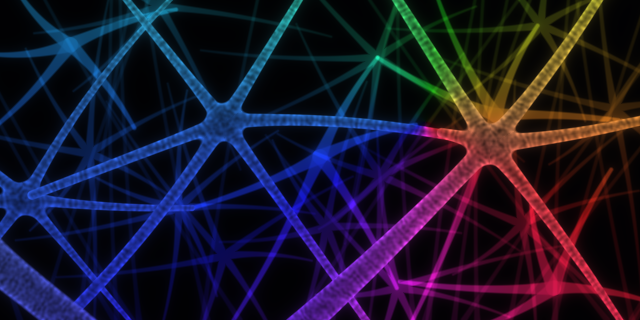
This background is drawn by a WebGL 2 fragment shader. Its source:

```glsl
#version 300 es
precision highp float;
// Draws a glowing web of nerve cells whose hues wheel around a point right of centre.
uniform vec2 u_resolution;
out vec4 fragColor;

const float TAU = 6.2831853;

vec2 hash2(vec2 p) {
  vec3 q = fract(p.xyx * vec3(.1031, .1030, .0973));
  q += dot(q, q.yzx + 33.33);
  return fract((q.xx + q.yz) * q.zy);
}

float corner(vec2 cell, vec2 offset) {
  return dot(hash2(cell) * 2. - 1., offset);
}

float gradientNoise(vec2 p) {
  vec2 i = floor(p), f = fract(p), e = vec2(1, 0);
  vec2 u = f * f * (3. - 2. * f);
  return mix(mix(corner(i, f), corner(i + e, f - e), u.x),
             mix(corner(i + e.yx, f - e.yx), corner(i + 1., f - 1.), u.x), u.y);
}

// Hue as a function of the angle around a centre, one stop per 30 degrees
vec3 wheelTint(vec2 v) {
  float stops[13] = float[](.08, .14, .27, .36, .43, .52, .605, .66, .74, .85, .94, 1., 1.08);
  float sector = fract(atan(v.y, v.x) / TAU + 1.) * 12.;
  int k = min(int(sector), 11);
  float h = mix(stops[k], stops[k + 1], sector - float(k));
  vec3 hue = clamp(abs(fract(h + vec3(0, .667, .333)) * 6. - 3.) - 1., 0., 1.);
  return hue / (.8 + .55 * dot(hue, vec3(.2, .7, .1)));
}

// Tapered, bowed limb, flared at its root: x = signed distance, y = position along it
vec2 limb(vec2 p, vec2 a, vec2 b, float ra, float rb, float bend) {
  vec2 ab = b - a;
  float t = clamp(dot(p - a, ab) / dot(ab, ab), 0., 1.);
  vec2 axis = a + ab * t + normalize(vec2(-ab.y, ab.x)) * bend * 4. * t * (1. - t);
  float along = t * length(ab);
  return vec2(length(p - axis) - mix(ra, rb, t) - .6 * ra * exp(-14. * along), along);
}

float smoothMin(float a, float b, float k) {
  float h = max(k - abs(a - b), 0.) / k;
  return min(a, b) - h * h * k * .25;
}

// Cell body with six limbs; each tip holds x, y, radius, bend
vec2 cell(vec2 p, vec2 hub, float body, float root, vec4 tips[6]) {
  float d = length(p - hub) - body, nearest = 9., along = 0.;
  for (int i = 0; i < 6; i++) {
    vec2 l = limb(p, hub, tips[i].xy, root, tips[i].z, tips[i].w);
    if (l.x < nearest) { nearest = l.x; along = l.y; }
    d = smoothMin(d, l.x, .03);
  }
  return vec2(d, along);
}

// Bright rims, darker core, fine rings and mottling
vec3 paint(vec3 under, vec2 p, vec2 shape, vec3 tint, float pixel) {
  float rim = exp(min(shape.x, 0.) * 85.);
  float rings = sin(shape.y * 300. + 7. * gradientNoise(p * 24.));
  float mottle = gradientNoise(p * 40.) + gradientNoise(p * 85.);
  float light = (.4 + .48 * rim) * (1. + .1 * rings + .4 * mottle);
  under += tint * .11 * exp(-max(shape.x, 0.) * 60.);
  return mix(under, tint * light, smoothstep(pixel, -pixel, shape.x));
}

// Distant line with a crisp ridge inside a faint halo
float strand(vec2 p, vec2 a, vec2 b, float ra, float rb) {
  float d = limb(p, a, b, ra, rb, .012).x;
  return .85 * smoothstep(.004, -.004, d) + .15 * exp(-max(d, 0.) * 70.);
}

// Small distant cells with hashed spokes: x, y, brightness
float distantWeb(vec2 p) {
  vec3 hubs[11] = vec3[](vec3(1.18, .82, .4), vec3(1.69, .92, .4), vec3(1.24, .1, .5),
    vec3(1.02, .29, .4), vec3(.7, .2, .45), vec3(.56, .35, .5), vec3(1.63, .3, .4),
    vec3(1.92, .66, .35), vec3(1.19, .45, .4), vec3(.28, .52, .45), vec3(.5, .98, .4));
  float dark = 1.;
  for (int i = 0; i < 11; i++) {
    vec2 hub = hubs[i].xy;
    float r = distance(p, hub), glow = exp(-r * r * 1800.);
    for (int j = 0; j < 7; j++) {
      vec2 h = hash2(vec2(i * 7 + 3, j * 5 + 1));
      float angle = (float(j) + .7 * h.x) * TAU / 7. + float(i);
      vec2 tip = hub + vec2(cos(angle), sin(angle)) * (.25 + .4 * h.y);
      glow = max(glow, strand(p, hub, tip, .009, .003) * (1. - r));
    }
    dark *= 1. - glow * hubs[i].z;
  }
  return 1. - dark;
}

// Faint crossing fibres over the whole canvas
float farFibres(vec2 p) {
  float dark = 1.;
  for (int i = 0; i < 26; i++) {
    vec2 h = hash2(vec2(i, 17)), foot = vec2(2.3 * h.x - .3, 0);
    dark *= 1. - .2 * strand(p, foot, foot + vec2(1.6 * h.y - .8, 1), .006, .005);
  }
  return 1. - dark;
}

// Stronger limbs fanning from one middle-distance hub
float fan(vec2 p, vec2 hub, vec2 tips[5]) {
  float dark = 1.;
  for (int i = 0; i < 5; i++) dark *= 1. - .65 * strand(p, hub, tips[i], .014, .006);
  return 1. - dark;
}

void main() {
  vec2 p = gl_FragCoord.xy / u_resolution.y;
  float pixel = 1. / u_resolution.y;
  vec2 rightHub = vec2(1.53, .55);
  vec3 hue = wheelTint(p - vec2(1.33, .62)), tint = mix(hue, vec3(.75), .25);

  // Far and middle layers
  float web = distantWeb(p) * .65 + farFibres(p) * .6;
  web += .75 * fan(p, vec2(1, .51), vec2[](vec2(.6, .35), vec2(1.3, .61), vec2(1.18, .82),
    vec2(.73, 0), vec2(1.24, .1)));
  web += .7 * fan(p, vec2(.22, .86), vec2[](vec2(-.02, .83), vec2(.55, .97), vec2(.06, 1.02),
    vec2(-.02, .6), vec2(.42, .6)));
  web += .7 * fan(p, vec2(1.55, .64), vec2[](vec2(1.37, 1), vec2(1.68, .92), vec2(2.02, .61),
    vec2(1.29, 0), vec2(1.18, .82)));
  web += .7 * fan(p, vec2(1.73, .1), vec2[](vec2(1.25, .12), vec2(2.02, .06), vec2(1.66, .36),
    vec2(1.91, .47), vec2(1.5, -.02)));
  vec3 color = vec3(.004, .004, .01) + mix(hue, vec3(.6), .18) * web;

  // Three large cells, back to front
  vec4 edgeTips[6] = vec4[](vec4(-.1, .52, .02, 0), vec4(-.06, .2, .015, 0),
    vec4(.55, 1.02, .007, .03), vec4(.6, .35, .009, -.01), vec4(.42, -.02, .006, 0),
    vec4(-.1, .36, .02, 0));
  vec4 leftTips[6] = vec4[](vec4(.38, 1.02, .01, 0), vec4(.94, 1.01, .011, 0),
    vec4(1.53, .55, .014, .03), vec4(.1, .39, .014, 0), vec4(.24, .04, .018, .02),
    vec4(1.15, -.01, .011, 0));
  vec4 rightTips[6] = vec4[](vec4(1.23, 1.02, .015, 0), vec4(1.88, 1.02, .015, -.012),
    vec4(2.03, .63, .014, -.01), vec4(1.95, -.02, .009, .01), vec4(.93, -.03, .046, .01),
    vec4(1.38, .585, .013, 0));
  color = paint(color, p, cell(p, vec2(.08, .38), .042, .015, edgeTips), tint * .9, pixel);
  color = paint(color, p, cell(p, vec2(.7, .62), .042, .018, leftTips), tint, pixel);
  vec3 pale = mix(tint, vec3(.9, .75, .75), .4 * exp(-4. * distance(p, rightHub)));
  color = paint(color, p, cell(p, rightHub, .046, .023, rightTips), pale * 1.1, pixel);

  // Thick near limb in the lower left corner
  vec2 near = limb(p, vec2(-.1, .25), vec2(.35, -.11), .055, .055, 0.);
  color = paint(color, p, near, mix(tint, vec3(.7, .65, 1), .3), pixel * 2.);

  fragColor = vec4(min(color, 1.), 1);
}
```
